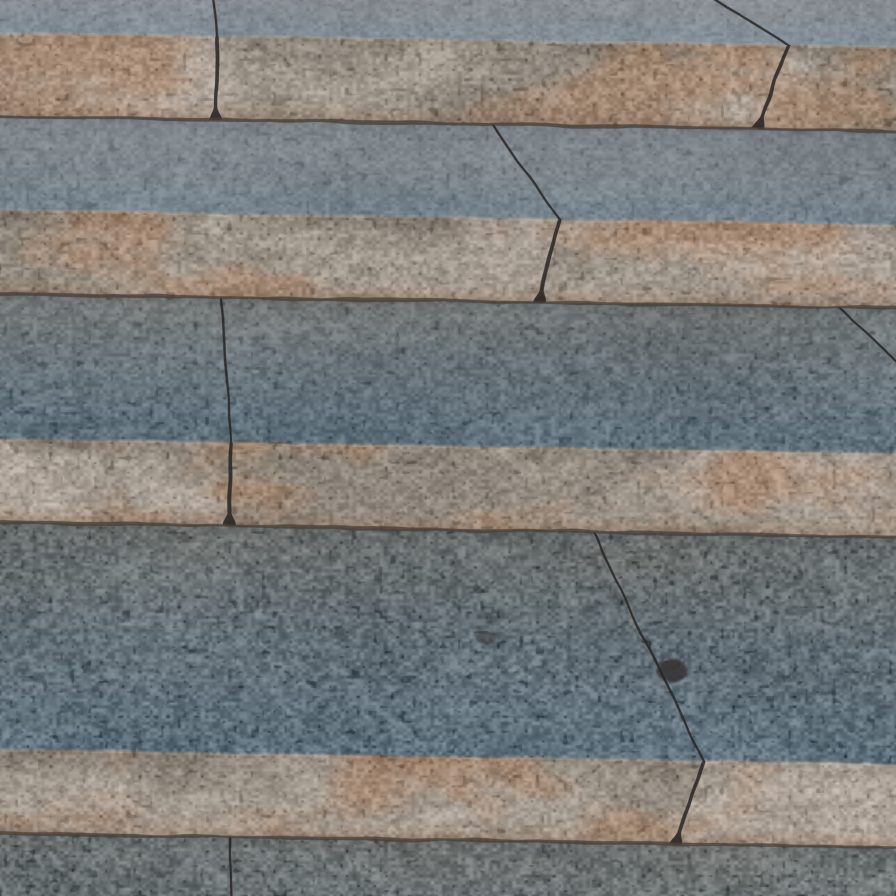
Reproduce this texture procedurally as a WebGL 1 fragment shader.

```glsl
precision highp float;
uniform vec2 u_resolution;

const vec2 VANISH = vec2(0.2, -0.37);
const float RISER_HEIGHT = 0.093;
const float ROW_TILT = 0.016;

const vec3 TREAD_FAR = vec3(0.55, 0.57, 0.59);
const vec3 TREAD_NEAR = vec3(0.385, 0.435, 0.465);
const vec3 TREAD_DUST = vec3(0.45, 0.45, 0.43);
const vec3 RISER_DULL = vec3(0.55, 0.52, 0.48);
const vec3 RISER_PALE = vec3(0.69, 0.65, 0.61);
const vec3 RUST = vec3(0.66, 0.53, 0.43);
const vec3 GAP = vec3(0.15, 0.14, 0.14);
const vec3 DIRT = vec3(0.30, 0.25, 0.21);

float hash(vec2 p) {
  p = fract(p * vec2(0.1031, 0.1137));
  p += dot(p, p.yx + 33.33);
  return fract((p.x + p.y) * p.x * 7.13);
}

float noise(vec2 p) {
  vec2 i = floor(p);
  vec2 f = fract(p);
  f = f * f * (3.0 - 2.0 * f);
  float low = mix(hash(i), hash(i + vec2(1.0, 0.0)), f.x);
  float high = mix(hash(i + vec2(0.0, 1.0)), hash(i + vec2(1.0)), f.x);
  return mix(low, high, f.y);
}

float fbm(vec2 p) {
  float sum = 0.0;
  float amp = 0.5;
  for (int i = 0; i < 4; i++) {
    sum += amp * noise(p);
    p = p * 2.03 + 17.3;
    amp *= 0.5;
  }
  return sum / 0.9375;
}

// Lower edge of a step; steps grow toward the viewer
float stepBottom(float i) {
  return 0.13 + 0.198 * i + 0.0285 * i * (i - 1.0)
    + 0.00583 * i * (i - 1.0) * (i - 2.0);
}

float lineMask(float dist, float halfWidth, float aa) {
  return 1.0 - smoothstep(halfWidth - aa, halfWidth + aa, dist);
}

float blot(vec2 p, vec2 center, vec2 radius) {
  vec2 d = (p - center) / radius;
  float ragged = 0.6 * (fbm(p * 70.0) - 0.5);
  return 1.0 - smoothstep(0.75, 1.15, length(d) + ragged);
}

vec3 treadColor(vec2 p, float depth, float tone) {
  vec3 col = mix(TREAD_FAR, TREAD_NEAR, smoothstep(-0.1, 0.6, p.y));
  float dust = (1.0 - smoothstep(0.0, 0.6, depth)) * smoothstep(0.1, 0.35, p.y);
  col = mix(col, TREAD_DUST, dust * (0.35 + 0.5 * fbm(p * vec2(4.0, 14.0))));
  col += vec3(-0.02, 0.0, 0.015) * smoothstep(0.5, 1.0, depth);
  return col + 0.08 * (fbm(p * vec2(5.0, 12.0)) - 0.5) + 0.03 * (tone - 0.5);
}

vec3 riserColor(vec2 p, float depth, float tone) {
  float pale = fbm(p * vec2(6.0, 11.0) + 4.0) + 0.35 * (tone - 0.5);
  vec3 col = mix(RISER_DULL, RISER_PALE, smoothstep(0.25, 0.75, pale));
  float stain = smoothstep(0.48, 0.75, fbm(p * vec2(7.0, 15.0) + 31.0));
  float rim = smoothstep(0.75, 1.0, depth) * 0.35;
  col = mix(col, RUST, max(stain * 0.7, rim));
  float rough = (1.0 - smoothstep(0.0, 0.3, depth)) * noise(p * vec2(25.0, 40.0));
  return col - 0.09 * rough;
}

// Fine crystals, plus sparse dark pits
float grain(vec2 p, float strength) {
  float fine = noise(p * vec2(230.0, 270.0)) - 0.5;
  float coarse = noise(p * vec2(105.0, 135.0) + 9.0) - 0.5;
  float pits = smoothstep(0.74, 0.95, noise(p * vec2(160.0, 180.0) + 51.0));
  return strength * (fine + 0.6 * coarse - 0.7 * pits);
}

void main() {
  vec2 p = gl_FragCoord.xy / u_resolution;
  p.y = 1.0 - p.y;
  float aa = 0.8 / min(u_resolution.x, u_resolution.y);

  // Step under this point
  float row = p.y - ROW_TILT * p.x + 0.003 * (fbm(vec2(p.x * 22.0, p.y * 5.0)) - 0.5);
  float id = 0.0;
  for (int i = 0; i < 4; i++) id += step(stepBottom(float(i)), row);
  float top = stepBottom(id - 1.0);
  float bottom = stepBottom(id);
  float nose = bottom - RISER_HEIGHT;
  float below = row - nose;
  float onRiser = smoothstep(-aa - 0.001, aa + 0.001, below);

  // Joints radiate on treads and lean back on risers
  float noseY = nose + ROW_TILT * p.x;
  float reach = below < 0.0 ? p.y - VANISH.y
    : (noseY - VANISH.y) * (1.0 - 0.55 * below);
  float ray = (p.x - VANISH.x + 0.003 * (noise(p * 45.0) - 0.5)) / reach;
  float spacing = 1.51 * pow(0.8, id);
  float offset = 0.07 + mod(id, 2.0) * (0.475 + 0.025 * id);
  float u = ray / spacing - offset;
  float tone = hash(vec2(floor(u) + 7.0, id * 3.0 + 2.0));
  float jointDist = abs(fract(u + 0.5) - 0.5) * spacing * reach;
  jointDist *= mix(inversesqrt(1.0 + ray * ray), 1.0, onRiser);

  // Stone surfaces
  float treadDepth = clamp((row - top) / (nose - top), 0.0, 1.0);
  vec3 tread = treadColor(p, treadDepth, tone);
  vec3 riser = riserColor(p, clamp(below / RISER_HEIGHT, 0.0, 1.0), tone);
  vec3 col = mix(tread, riser, onRiser);
  col += grain(p, mix(mix(0.08, 0.17, smoothstep(0.0, 0.8, p.y)), 0.15, onRiser));
  col += 0.07 * lineMask(abs(below), 0.002, aa) * noise(p * 60.0);

  // Marks on the treads
  float marks = max(blot(p, vec2(0.75, 0.748), vec2(0.019, 0.013)),
    0.6 * blot(p, vec2(0.543, 0.712), vec2(0.012, 0.009)));
  col = mix(col, GAP + 0.05, 0.85 * marks);

  // Open joints, chipped wider at the foot
  float chip = 0.005 * smoothstep(0.84, 1.0, below / RISER_HEIGHT);
  float jointWidth = mix(0.0013, 0.0021 + chip, onRiser);
  col = mix(col, GAP, 0.85 * lineMask(jointDist, jointWidth, aa));

  // Dirty seam and soft shade under each riser
  float seamDist = min(abs(row - top), abs(row - bottom));
  float seamWidth = 0.001 + 0.0018 * noise(vec2(p.x * 28.0, id * 5.0));
  col *= 1.0 - 0.13 * exp(-seamDist * 130.0);
  col = mix(col, DIRT, 0.8 * lineMask(seamDist, seamWidth, aa));

  gl_FragColor = vec4(clamp(col, 0.0, 1.0), 1.0);
}
```
